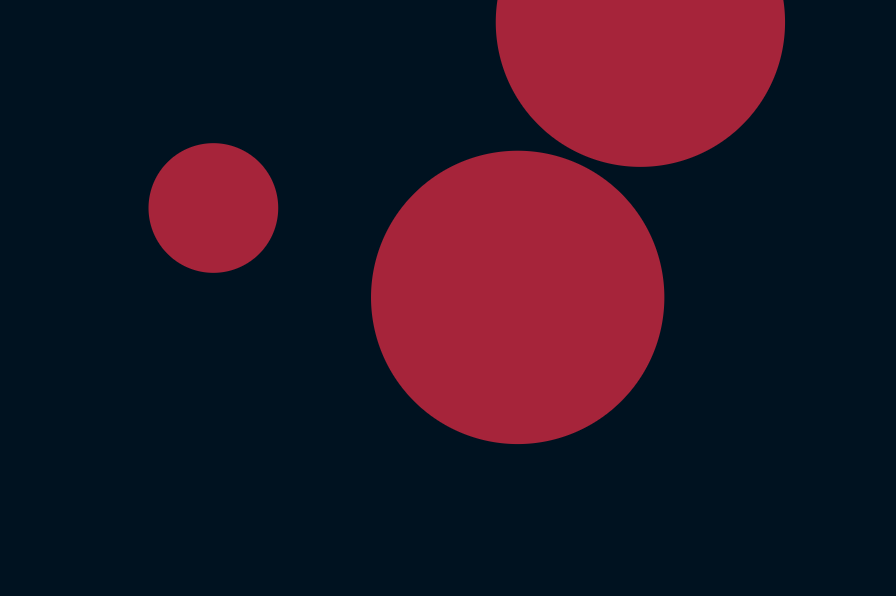
This background is drawn by a Shadertoy shader. Its source:

```glsl
const vec3 NIGHT = vec3(0.0, 0.07, 0.125);
const vec3 CRIMSON = vec3(0.65, 0.14, 0.228);

// Discs: centre x, centre y, radius, in units of canvas height
const int DISC_COUNT = 3;
const vec3 DISCS[DISC_COUNT] = vec3[DISC_COUNT](
    vec3(0.358, 0.651, 0.1088),
    vec3(0.8686, 0.501, 0.2461),
    vec3(1.0745, 0.9627, 0.2427)
);

float discDistance(vec2 point, vec3 disc) {
    return length(point - disc.xy) - disc.z;
}

void mainImage(out vec4 fragColor, in vec2 fragCoord) {
    vec2 point = fragCoord / iResolution.y;
    float pixel = 1.0 / iResolution.y;

    // Union of all discs
    float nearest = 1e3;
    for (int i = 0; i < DISC_COUNT; i++) {
        nearest = min(nearest, discDistance(point, DISCS[i]));
    }

    // Edge softened over one pixel
    float coverage = clamp(0.5 - nearest / pixel, 0.0, 1.0);
    fragColor = vec4(mix(NIGHT, CRIMSON, coverage), 1.0);
}
```
